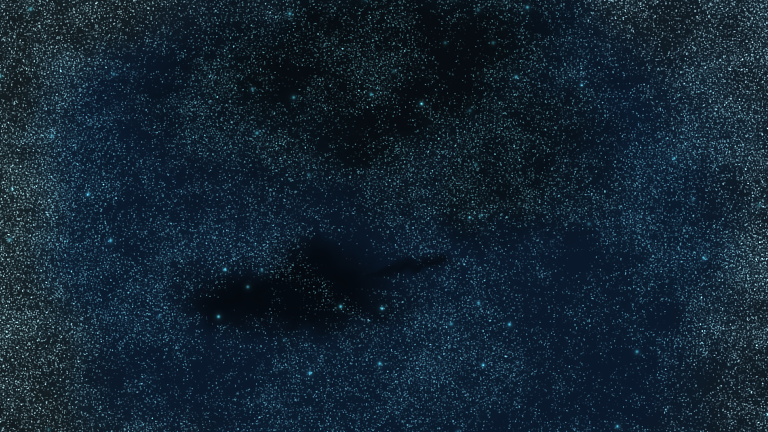
Give the GLSL for this texture, as a WebGL 2 fragment shader.

```glsl
#version 300 es
precision highp float;

uniform vec2 u_resolution;
out vec4 fragColor;

// Lengths are fractions of the canvas height
const vec3 NAVY = vec3(0.036, 0.094, 0.166);
const vec3 SOOT = vec3(0.024, 0.047, 0.066);
const vec3 INK = vec3(0.014, 0.030, 0.052);
const vec3 RIM_HAZE = vec3(0.075, 0.108, 0.112);
const vec3 CLOUD = vec3(0.035, 0.070, 0.080);
const vec3 TEAL_DUST = vec3(0.28, 0.46, 0.48);
const vec3 GREY_DUST = vec3(0.42, 0.51, 0.53);
const vec3 STAR_COLOR = vec3(0.25, 0.62, 0.68);
const float FINE_CELLS = 205.0;
const float COARSE_CELLS = 122.0;
const float STAR_CELLS = 11.0;
const float STAR_SHARE = 0.22;
const float STAR_RADIUS = 0.0035;

// Integer hash giving four values in 0..1
vec4 hash4(ivec2 cell, uint seed) {
    uvec4 v = uvec4(uvec2(cell), seed, seed ^ 977u);
    v = v * 1664525u + 1013904u;
    for (int i = 0; i < 2; i++) {
        v += v.yzxy * v.wxyz;
        v ^= v >> 16u;
    }
    return vec4(v >> 8u) / 16777216.0;
}

float valueNoise(vec2 p, uint seed) {
    ivec2 c = ivec2(floor(p));
    vec2 f = fract(p);
    f = f * f * (3.0 - 2.0 * f);
    float low = mix(hash4(c, seed).x, hash4(c + ivec2(1, 0), seed).x, f.x);
    float high = mix(hash4(c + ivec2(0, 1), seed).x, hash4(c + ivec2(1, 1), seed).x, f.x);
    return mix(low, high, f.y);
}

float fbm(vec2 p, int octaves, float gain, uint seed) {
    float sum = 0.0, weight = 1.0, total = 0.0;
    for (int i = 0; i < octaves; i++) {
        sum += weight * valueNoise(p, seed + uint(i));
        total += weight;
        weight *= gain;
        p = mat2(1.6, 1.2, -1.2, 1.6) * p + 3.7;
    }
    return sum / total;
}

// Soft elliptical patch, 1 in its centre
float patchMask(vec2 p, vec2 centre, vec2 radii) {
    return 1.0 - smoothstep(0.35, 1.15, length((p - centre) / radii));
}

// Soft streak along a segment
float streak(vec2 p, vec2 a, vec2 b, float width) {
    vec2 ab = b - a;
    float t = clamp(dot(p - a, ab) / dot(ab, ab), 0.0, 1.0);
    float d = length(p - a - ab * t) / width;
    return exp(-d * d);
}

// Jittered dots; density sets the share of cells that hold one
float dust(vec2 p, float cells, float radius, float density, uint seed) {
    vec2 q = p * cells;
    float edge = 0.5 * cells / u_resolution.y;
    float sum = 0.0;
    for (int y = -1; y <= 1; y++)
    for (int x = -1; x <= 1; x++) {
        ivec2 c = ivec2(floor(q)) + ivec2(x, y);
        vec4 h = hash4(c, seed);
        float d = length(q - vec2(c) - h.xy);
        float present = smoothstep(h.z - 0.08, h.z + 0.08, density);
        sum += present * (0.2 + 0.8 * h.w * h.w) * (1.0 - smoothstep(radius - edge, radius + edge, d));
    }
    return sum;
}

// Sparse bright points with a faint halo
float stars(vec2 p) {
    ivec2 base = ivec2(floor(p * STAR_CELLS));
    float sum = 0.0;
    for (int y = -1; y <= 1; y++)
    for (int x = -1; x <= 1; x++) {
        vec4 h = hash4(base + ivec2(x, y), 71u);
        float d = length(p - (vec2(base + ivec2(x, y)) + h.xy) / STAR_CELLS) / STAR_RADIUS;
        float lit = step(h.z, STAR_SHARE) * (0.3 + 0.7 * h.w);
        sum += lit * (exp(-d * d) + 0.15 * exp(-0.12 * d * d));
    }
    return sum;
}

void main() {
    vec2 p = gl_FragCoord.xy / u_resolution.y;
    float aspect = u_resolution.x / u_resolution.y;
    vec2 warp = vec2(fbm(p * 4.0, 5, 0.55, 11u), fbm(p * 4.0, 5, 0.55, 23u)) - 0.5;
    vec2 w = p + 0.28 * warp;
    vec2 s = vec2(w.x * 1.778 / aspect, w.y);

    // Large tonal regions
    float soot = max(patchMask(s, vec2(0.90, 0.86), vec2(0.56, 0.40)),
                     0.8 * patchMask(s, vec2(1.18, 0.66), vec2(0.30, 0.20)));
    float ink = max(patchMask(s, vec2(0.70, 0.34), vec2(0.29, 0.14)),
                    0.8 * streak(s, vec2(0.76, 0.35), vec2(1.02, 0.41), 0.024));
    float oval = length((s - vec2(0.90, 0.46)) / vec2(0.90, 0.76));
    float rim = smoothstep(0.76, 1.06, oval);
    float leftSide = 1.0 - smoothstep(0.1, 0.8, s.x);
    float ring = exp(-pow((oval - 0.91) / 0.045, 2.0)) * (0.3 + 0.7 * leftSide);
    float filament = streak(s, vec2(1.22, 0.63), vec2(1.49, 0.44), 0.028)
                   + 0.5 * streak(s, vec2(0.38, 0.76), vec2(0.95, 0.54), 0.06);

    // Mottled clumps, slightly stretched sideways
    float clumps = fbm(p * vec2(6.0, 7.5), 5, 0.78, 41u) - 0.5;
    float cloud = clamp(0.35 + 2.2 * clumps + 0.4 * filament + 0.3 * ring, 0.0, 1.0);

    // Ground
    vec3 color = mix(NAVY, SOOT, soot);
    color = mix(color, RIM_HAZE, rim * (0.55 + 0.25 * leftSide));
    color = mix(color, INK, ink * 0.9);
    color += CLOUD * cloud * (1.0 - 0.85 * ink) * (0.45 + 0.35 * rim);

    // Dust and stars
    float density = 0.40 + 1.7 * clumps + 0.25 * rim + 0.18 * ring + 0.28 * filament - 0.38 * ink;
    float grains = dust(p, FINE_CELLS, 0.34, density, 5u)
                 + 0.8 * dust(p, COARSE_CELLS, 0.25, density - 0.14, 9u);
    color += mix(TEAL_DUST, GREY_DUST, rim) * grains * (0.85 + 0.2 * rim);
    color += STAR_COLOR * stars(p);
    fragColor = vec4(color, 1.0);
}
```
